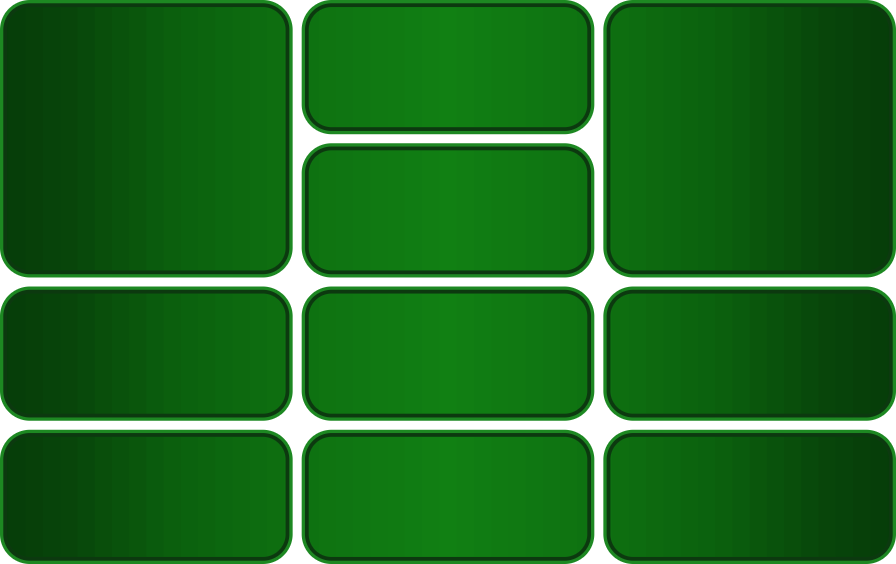
This background is drawn by a Shadertoy shader. Its source:

```glsl
// Lengths are fractions of the canvas height
const float GAP = 0.0160;
const float CORNER_RADIUS = 0.0530;
const float RIM_WIDTH = 0.0058;
const float INSET_END = 0.0125;
const vec2 GRID = vec2(3.0, 4.0);

// Gradient stops run from the centre (0) to either side (1)
const float SHOULDER = 0.35;
const float FLANK = 0.62;
const float SHADE = 0.84;
const float BANDS = 26.0;

const vec3 PAPER = vec3(1.0);
const vec3 RIM_GREEN = vec3(0.115, 0.535, 0.135);
const vec3 INSET_GREEN = vec3(0.047, 0.225, 0.060);
const vec3 CENTRE_GREEN = vec3(0.067, 0.500, 0.075);
const vec3 SHOULDER_GREEN = vec3(0.055, 0.440, 0.066);
const vec3 FLANK_GREEN = vec3(0.043, 0.372, 0.052);
const vec3 SHADE_GREEN = vec3(0.030, 0.272, 0.040);
const vec3 SIDE_GREEN = vec3(0.022, 0.235, 0.034);

float roundedBox(vec2 p, vec2 halfSize, float radius) {
    vec2 q = abs(p) - halfSize + radius;
    return length(max(q, 0.0)) + min(max(q.x, q.y), 0.0) - radius;
}

float coverage(float dist, float pixel) {
    return clamp(0.5 - dist / pixel, 0.0, 1.0);
}

// Mirrored horizontal gradient in faint vertical bands
vec3 panelFill(float x, float pixel) {
    float side = abs(2.0 * x - 1.0) * BANDS;
    float edge = clamp(0.5 + (fract(side) - 0.5) / (2.0 * BANDS * pixel), 0.0, 1.0);
    float t = (floor(side) + edge) / BANDS;
    vec3 color = mix(CENTRE_GREEN, SHOULDER_GREEN, clamp(t / SHOULDER, 0.0, 1.0));
    color = mix(color, FLANK_GREEN, clamp((t - SHOULDER) / (FLANK - SHOULDER), 0.0, 1.0));
    color = mix(color, SHADE_GREEN, clamp((t - FLANK) / (SHADE - FLANK), 0.0, 1.0));
    return mix(color, SIDE_GREEN, clamp((t - SHADE) / (1.0 - SHADE), 0.0, 1.0));
}

void mainImage(out vec4 fragColor, in vec2 fragCoord) {
    float pixel = 1.0 / iResolution.y;
    vec2 p = fragCoord * pixel;
    vec2 canvas = vec2(iResolution.x * pixel, 1.0);

    // Panel grid
    vec2 size = (canvas - GAP * (GRID - 1.0)) / GRID;
    vec2 pitch = size + GAP;
    vec2 cell = clamp(floor((p + 0.5 * GAP) / pitch), vec2(0.0), GRID - 1.0);
    vec2 corner = cell * pitch;

    // Outer columns join their two upper cells
    if (cell.x != 1.0 && cell.y >= 2.0) {
        corner.y = 2.0 * pitch.y;
        size.y += pitch.y;
    }
    float dist = roundedBox(p - corner - 0.5 * size, 0.5 * size, CORNER_RADIUS);

    // Rim, dark inset and fill
    vec3 color = mix(PAPER, RIM_GREEN, coverage(dist, pixel));
    color = mix(color, INSET_GREEN, coverage(dist + RIM_WIDTH, pixel));
    vec3 fill = panelFill(p.x / canvas.x, 1.0 / iResolution.x);
    color = mix(color, fill, coverage(dist + INSET_END, pixel));
    fragColor = vec4(color, 1.0);
}
```
